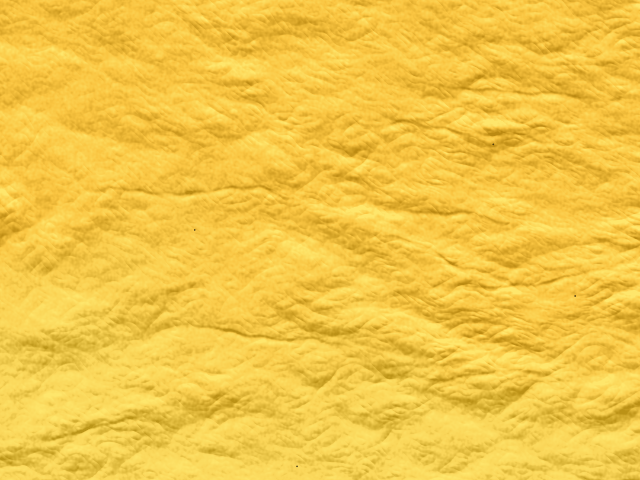
This texture is drawn by a WebGL 1 fragment shader. Its source:

```glsl
precision highp float;
// Crumpled yellow paper with fine wrinkles, long creases and a lemon tint below.
uniform vec2 u_resolution;

#define WRINKLE_SCALE vec2(2.4, 5.0)
#define WRINKLE_DEPTH 0.37
#define CREASE_DEPTH 1.0
#define CREASE_WIDTH 0.0036
#define GRAIN 0.46
#define TILT 0.26
#define LIGHT_STEP vec2(-0.0007, 0.0026)
#define ORANGE vec3(0.980, 0.772, 0.255)
#define LEMON vec3(0.980, 0.840, 0.350)
#define HIGHLIGHT vec3(0.995, 0.900, 0.420)
#define SHADOW_TINT vec3(0.80, 0.76, 0.42)

vec2 hash2(vec2 p) {
  vec3 q = fract(p.xyx * vec3(0.1031, 0.1030, 0.0973));
  q += dot(q, q.yzx + 33.33);
  return fract((q.xx + q.yz) * q.zy);
}

float cornerSlope(vec2 cell, vec2 offset) {
  return dot(hash2(cell) * 2.0 - 1.0, offset);
}

// Signed gradient noise
float noise(vec2 p) {
  p += 50.0;
  vec2 i = floor(p), f = fract(p);
  vec2 u = f * f * f * (f * (f * 6.0 - 15.0) + 10.0);
  vec2 e = vec2(1.0, 0.0);
  float low = mix(cornerSlope(i, f), cornerSlope(i + e, f - e), u.x);
  float high = mix(cornerSlope(i + e.yx, f - e.yx), cornerSlope(i + 1.0, f - 1.0), u.x);
  return mix(low, high, u.y);
}

// Folded noise: each octave leaves sharp valleys between soft facets
float paperHeight(vec2 p) {
  p.y += TILT * smoothstep(0.1, 1.0, p.y) * (p.x - 0.5);
  p += 0.02 * vec2(noise(p * 5.0 + 7.0), noise(p * 6.0 + 19.0));
  p += 0.006 * vec2(noise(p * 19.0 + 3.0), noise(p * 17.0 + 29.0));
  vec2 q = p * WRINKLE_SCALE;
  float height = 0.0, frequency = WRINKLE_SCALE.y, weight = 0.9, shear = 0.5;
  for (int i = 0; i < 5; i++) {
    float n = noise(q + vec2(0.0, shear * q.x));
    height += weight * sqrt(n * n + 0.0006) / frequency;
    q = q * vec2(2.0, 1.85) + vec2(13.7, 5.3);
    frequency *= 1.85;
    weight *= 0.97;
    shear *= -0.95;
  }
  return height;
}

// Long folds: a thin dark line, a soft shadow above and a lit lip below
float longCreases(vec2 p) {
  float shade = 0.0;
  for (int i = 0; i < 10; i++) {
    float id = float(i);
    vec2 spot = hash2(vec2(id + 3.0, 17.0));
    vec2 form = hash2(vec2(id + 41.0, 5.0));
    vec2 center = vec2(1.33 * spot.x, (id + spot.y) / 12.0);
    float along = p.x - center.x;
    float reach = mix(0.13, 0.34, form.x);
    float bend = 0.045 * noise(vec2(p.x * 5.0, id * 3.7)) + 0.014 * noise(vec2(p.x * 21.0, id * 5.3));
    float d = p.y - center.y - mix(-0.32, 0.2, form.y) * along - bend;
    float taper = 1.0 - smoothstep(0.1, 1.0, abs(along) / reach);
    taper *= clamp(0.8 + 1.4 * noise(vec2(p.x * 15.0, id * 7.1)), 0.0, 1.2);
    float line = d / CREASE_WIDTH;
    float lip = (d + 0.009) / 0.007;
    float fold = 0.6 * exp(-lip * lip) - exp(-line * line);
    fold -= 0.35 * smoothstep(-0.002, 0.003, d) * exp(-max(d, 0.0) / 0.014);
    shade += taper * fold;
  }
  return shade;
}

// Very sparse dark flecks in the pulp
float flecks(vec2 p) {
  vec2 cell = floor(p * 14.0);
  vec2 spot = 0.2 + 0.6 * hash2(cell + 71.0);
  float present = step(0.98, hash2(cell + 23.0).x);
  return present * (1.0 - smoothstep(0.01, 0.04, length(fract(p * 14.0) - spot)));
}

void main() {
  vec2 p = gl_FragCoord.xy / u_resolution.y;

  // Light falls from above onto the slopes
  float slope = (paperHeight(p) - paperHeight(p + LIGHT_STEP)) / LIGHT_STEP.y;
  float strength = 1.0 + 0.7 * noise(p * 2.7 + 31.0) + 0.6 * noise(p * 7.0 + 43.0);
  float shade = WRINKLE_DEPTH * strength * slope;
  shade += CREASE_DEPTH * longCreases(p);
  shade += GRAIN * (noise(p * 150.0) + 0.6 * noise(p * vec2(65.0, 85.0)));
  shade += 0.3 * noise(p * 3.1 + 11.0);

  // Uneven dye, paler towards the bottom and the left
  float dye = p.y + 0.12 * p.x + 0.3 * noise(p * 2.4) + 0.12 * noise(p * 9.0);
  vec3 color = mix(LEMON, ORANGE, smoothstep(0.1, 0.68, dye));

  color = mix(color, HIGHLIGHT, clamp(shade, 0.0, 1.0));
  color *= mix(vec3(1.0), SHADOW_TINT, clamp(-shade, 0.0, 1.25));
  color *= 1.0 - 0.6 * flecks(p);
  gl_FragColor = vec4(color, 1.0);
}
```
